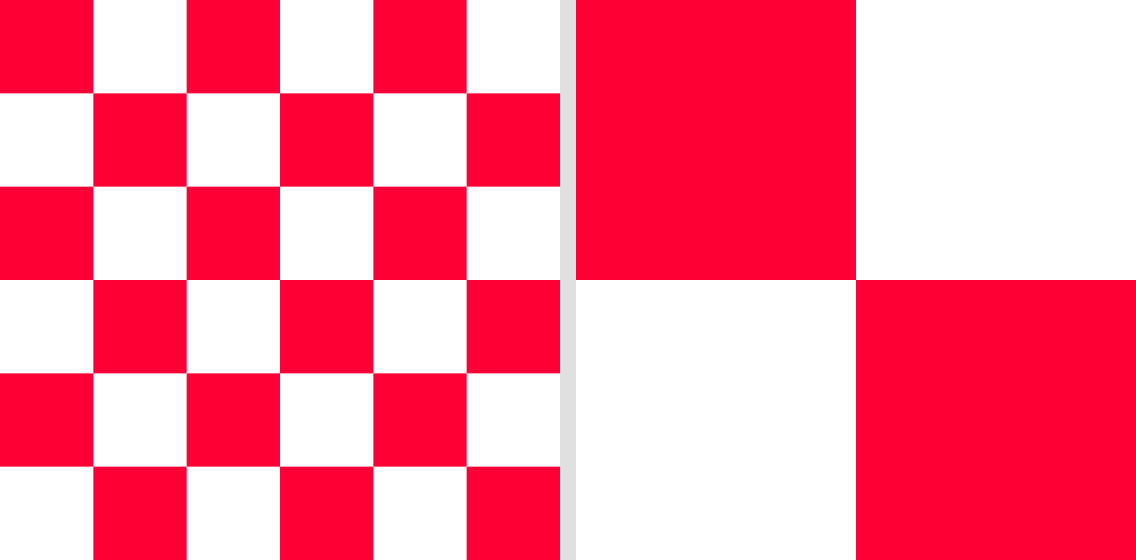
Left: the whole. Right: its middle third, enlarged.
A WebGL 2 fragment shader for this pattern:

```glsl
#version 300 es
precision highp float;

uniform vec2 u_resolution;
out vec4 outColor;

const vec2 CELLS = vec2(6.0);              // squares across and down
const vec3 WHITE = vec3(1.0);
const vec3 RED = vec3(1.0, 0.0, 0.21);
const float EDGE_SOFTNESS = 1.0;           // blend width, in pixel footprints

// Signed distance to the nearest grid line, in cells; negative in even cells
vec2 signedGridDistance(vec2 cellPos) {
    return 2.0 * abs(fract(0.5 * cellPos + 0.25) - 0.5) - 0.5;
}

// 0 where column and row parity agree, 1 where they differ
float checker(vec2 cellPos, vec2 footprint) {
    vec2 wave = clamp(2.0 * signedGridDistance(cellPos) / footprint, -1.0, 1.0);
    return 0.5 - 0.5 * wave.x * wave.y;
}

void main() {
    vec2 uv = gl_FragCoord.xy / u_resolution;
    vec2 footprint = EDGE_SOFTNESS * CELLS / u_resolution;

    float redMask = checker(uv * CELLS, footprint);
    outColor = vec4(mix(WHITE, RED, redMask), 1.0);
}
```
